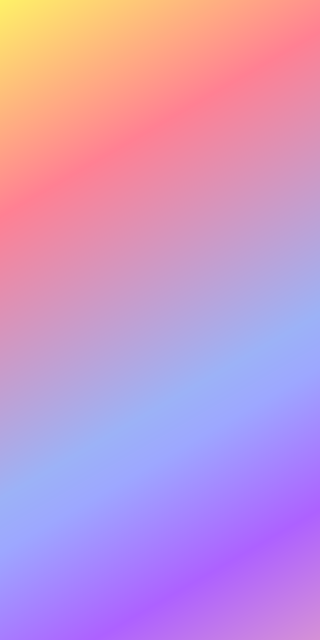
Give the GLSL for this background, as a Shadertoy shader.

```glsl
const int STOP_COUNT = 6;
const float TILT = radians(30.0);

// Colour in rgb, position along the ramp in a
const vec4 STOPS[STOP_COUNT] = vec4[](
    vec4(0.995, 0.945, 0.405, 0.00),   // yellow
    vec4(1.000, 0.502, 0.576, 0.262),  // coral pink
    vec4(0.612, 0.698, 0.968, 0.605),  // sky blue
    vec4(0.615, 0.655, 1.000, 0.670),  // periwinkle
    vec4(0.680, 0.380, 1.000, 0.842),  // violet
    vec4(0.835, 0.570, 0.840, 1.00)    // orchid
);

// Distance along the tilted axis: 0 at top left, 1 at bottom right
float rampPosition(vec2 uv, float aspect, float tilt) {
    vec2 axis = vec2(sin(tilt), cos(tilt));
    vec2 extent = vec2(aspect, 1.0);
    vec2 fromTopLeft = vec2(uv.x, 1.0 - uv.y) * extent;
    return dot(fromTopLeft, axis) / dot(extent, axis);
}

// Blend through the stops in order
vec3 rampColor(float t) {
    vec3 color = STOPS[0].rgb;
    for (int i = 1; i < STOP_COUNT; i++) {
        float start = STOPS[i - 1].a;
        float blend = clamp((t - start) / (STOPS[i].a - start), 0.0, 1.0);
        color = mix(color, STOPS[i].rgb, blend);
    }
    return color;
}

void mainImage(out vec4 fragColor, in vec2 fragCoord) {
    vec2 uv = fragCoord / iResolution.xy;
    float aspect = iResolution.x / iResolution.y;
    float t = rampPosition(uv, aspect, TILT);
    fragColor = vec4(rampColor(t), 1.0);
}
```
